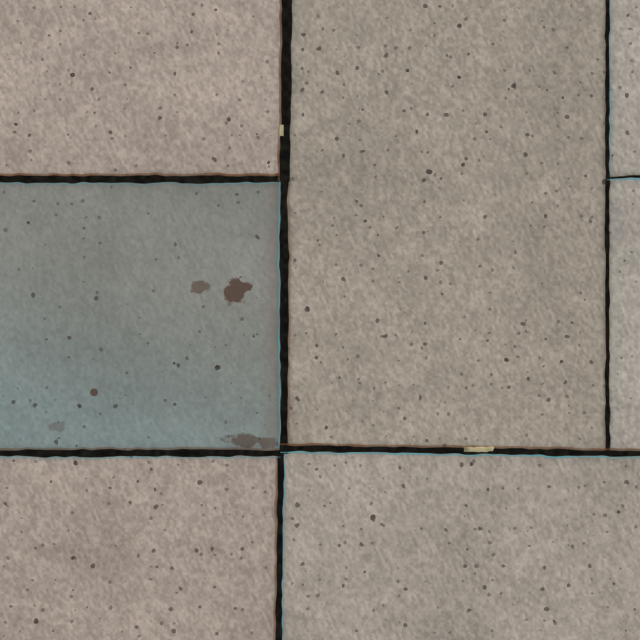
This texture is drawn by a WebGL 1 fragment shader. Its source:

```glsl
precision highp float;
uniform vec2 u_resolution;

const vec3 PINK_SLAB = vec3(0.635, 0.585, 0.545);
const vec3 TALL_SLAB = vec3(0.595, 0.560, 0.515);
const vec3 WIDE_SLAB = vec3(0.610, 0.575, 0.535);
const vec3 PALE_SLAB = vec3(0.630, 0.605, 0.570);
const vec3 GREY_SLAB = vec3(0.505, 0.510, 0.485);
const vec3 BLUE_TINT = vec3(0.465, 0.515, 0.510);
const vec3 GAP_DARK = vec3(0.085, 0.080, 0.070);
const vec3 WARM_EDGE = vec3(0.400, 0.260, 0.170);
const vec3 COOL_EDGE = vec3(0.330, 0.590, 0.640);
const vec3 RUST = vec3(0.310, 0.240, 0.205);
const vec3 PIT = vec3(0.230, 0.205, 0.190);
const vec3 CHIP = vec3(0.700, 0.660, 0.520);
const float SPLIT_X = 0.444;
const float RIGHT_X = 0.949;
const float UPPER_Y = 0.720;
const float LOWER_Y = 0.294;
const float GRAIN = 0.130;
const float MOTTLE = 0.075;
const float WOBBLE = 0.0022;
const float SOFTNESS = 0.0014;

float hash(vec2 p) {
  vec3 q = fract(p.xyx * 0.1031);
  q += dot(q, q.yzx + 33.33);
  return fract((q.x + q.y) * q.z);
}

float noise(vec2 p) {
  vec2 i = floor(p), f = fract(p);
  f = f * f * (3.0 - 2.0 * f);
  return mix(mix(hash(i), hash(i + vec2(1, 0)), f.x),
             mix(hash(i + vec2(0, 1)), hash(i + vec2(1, 1)), f.x), f.y);
}

float fbm(vec2 p) {
  float sum = 0.0, amp = 0.5;
  for (int i = 0; i < 4; i++) {
    sum += amp * noise(p);
    p = mat2(1.6, 1.2, -1.2, 1.6) * p + 17.3;
    amp *= 0.5;
  }
  return sum / 0.9375;
}

float softEdge() { return max(SOFTNESS, 0.75 / u_resolution.y); }

float fill(float d) { return 1.0 - smoothstep(-softEdge(), softEdge(), d); }

// Ragged blotch whose outline breaks up with noise
float blotch(vec2 p, vec2 center, vec2 radius) {
  float d = length((p - center) / radius);
  return smoothstep(0.0, 0.35, 1.0 - d + 1.5 * (fbm(p * 65.0) - 0.5));
}

// Dark gap from a to b; warm fringe to its left, cool fringe to its right
vec3 joint(vec3 col, vec2 p, vec2 a, vec2 b, float halfWidth, float warm, float cool) {
  float len = length(b - a);
  vec2 dir = (b - a) / len, q = p - a;
  float along = dot(q, dir);
  float side = dot(q, vec2(-dir.y, dir.x)) + WOBBLE * (noise(p * 70.0) - 0.5);
  float w = halfWidth * (0.75 + 0.5 * noise(p * 45.0 + 9.0));
  float ends = fill(max(-along, along - len) - halfWidth * 0.5);
  float patchy = 0.45 + 0.55 * noise(p * 32.0 + 4.0);
  float shade = 0.22 * exp(-max(abs(side) - w, 0.0) / 0.004);
  col *= 1.0 - shade * ends;
  col = mix(col, WARM_EDGE, fill(abs(side - w - 0.0015) - 0.002) * warm * patchy * ends);
  col = mix(col, COOL_EDGE, fill(abs(side + w + 0.0015) - 0.0016) * cool * patchy * ends);
  vec3 core = GAP_DARK * (0.7 + 0.8 * noise(p * 130.0));
  return mix(col, core, fill(abs(side) - w) * ends);
}

vec3 chip(vec3 col, vec2 p, vec2 center, vec2 size) {
  vec2 d = abs(p - center) - size;
  float shape = max(d.x, d.y) + 0.002 * (noise(p * 150.0) - 0.5);
  return mix(col, CHIP * (0.75 + 0.4 * noise(p * 110.0)), 0.85 * fill(shape));
}

void main() {
  vec2 p = gl_FragCoord.xy / u_resolution;

  // Slab tone
  bool left = p.x < SPLIT_X;
  bool grey = left && p.y > LOWER_Y && p.y < UPPER_Y;
  vec3 col = left ? PINK_SLAB : TALL_SLAB;
  if (left && p.y < LOWER_Y) col = PINK_SLAB * 0.96;
  if (!left && p.y < LOWER_Y) col = WIDE_SLAB;
  if (p.x > RIGHT_X && p.y > LOWER_Y) col = PALE_SLAB;
  if (grey) col = mix(GREY_SLAB, BLUE_TINT, smoothstep(0.65, 0.32, p.y + 0.3 * p.x));

  // Mottling and slanted grain
  float rough = grey ? 0.55 : 1.0;
  vec2 slant = vec2(p.x + 0.4 * p.y, p.y - 0.3 * p.x);
  float grain = 0.6 * noise(slant * vec2(210.0, 125.0)) + 0.4 * noise(p * 270.0);
  col *= 1.0 + rough * GRAIN * 2.0 * (grain - 0.5);
  col *= 1.0 + MOTTLE * (2.0 * fbm(p * 7.0) - 1.0);
  col *= 1.0 + rough * MOTTLE * 1.6 * (fbm(p * 36.0) - 0.5);

  // Scattered pits, large and sparse then small and frequent
  for (int i = 0; i < 3; i++) {
    float k = float(i), cells = 13.0 + 18.0 * k;
    vec2 id = floor(p * cells) + 31.0 * k;
    vec2 spot = 0.25 + 0.5 * vec2(hash(id + 3.7), hash(id + 8.1));
    float radius = mix(0.0012, 0.0042 - 0.001 * k, hash(id + 5.3));
    float d = length(fract(p * cells) - spot) / cells + 0.004 * (noise(p * 190.0) - 0.5);
    float present = step(hash(id), rough * 0.27);
    col = mix(col, PIT, fill(d - radius) * present * (0.75 - 0.18 * k));
  }

  // Rust and worn edges on the grey slab
  if (grey) {
    float stain = blotch(p, vec2(0.370, 0.543), vec2(0.021, 0.021));
    stain = max(stain, 0.7 * blotch(p, vec2(0.312, 0.551), vec2(0.020, 0.012)));
    stain = max(stain, 0.75 * blotch(p, vec2(0.385, 0.312), vec2(0.045, 0.013)));
    stain = max(stain, 0.35 * blotch(p, vec2(0.092, 0.335), vec2(0.014, 0.011)));
    stain = max(stain, fill(length(p - vec2(0.147, 0.387)) - 0.006));
    col = mix(col, RUST, 0.8 * stain);
    float wear = smoothstep(0.035, 0.0, SPLIT_X - 0.008 - p.x);
    col = mix(col, PINK_SLAB * 0.72, wear * (0.25 + 0.5 * fbm(p * 30.0)));
  }

  // Joints between slabs
  col = joint(col, p, vec2(RIGHT_X, LOWER_Y), vec2(RIGHT_X, 1.01), 0.0031, 0.2, 0.55 * step(UPPER_Y, p.y));
  col = joint(col, p, vec2(RIGHT_X, 0.723), vec2(1.01, 0.724), 0.0014, 0.1, 0.9);
  col = joint(col, p, vec2(-0.01, UPPER_Y), vec2(0.441, UPPER_Y), 0.0052, 0.9, 0.45);
  col = joint(col, p, vec2(0.435, -0.01), vec2(0.439, 0.290), 0.0042, 0.65, 0.85);
  col = joint(col, p, vec2(SPLIT_X, UPPER_Y), vec2(SPLIT_X, LOWER_Y), 0.0058, 0.35, 0.85);
  col = joint(col, p, vec2(0.445, UPPER_Y), vec2(0.449, 1.01), 0.0072, 0.8, 0.1);
  col = joint(col, p, vec2(-0.01, 0.292), vec2(0.436, 0.292), 0.0050, 0.6, 0.65);
  col = joint(col, p, vec2(0.440, 0.300), vec2(1.01, 0.291), 0.0045, 0.85, 0.95);

  // Pale chips caught in the gaps
  col = chip(col, p, vec2(0.748, 0.298), vec2(0.023, 0.0038));
  col = chip(col, p, vec2(0.440, 0.796), vec2(0.0035, 0.009));
  gl_FragColor = vec4(col, 1.0);
}
```
